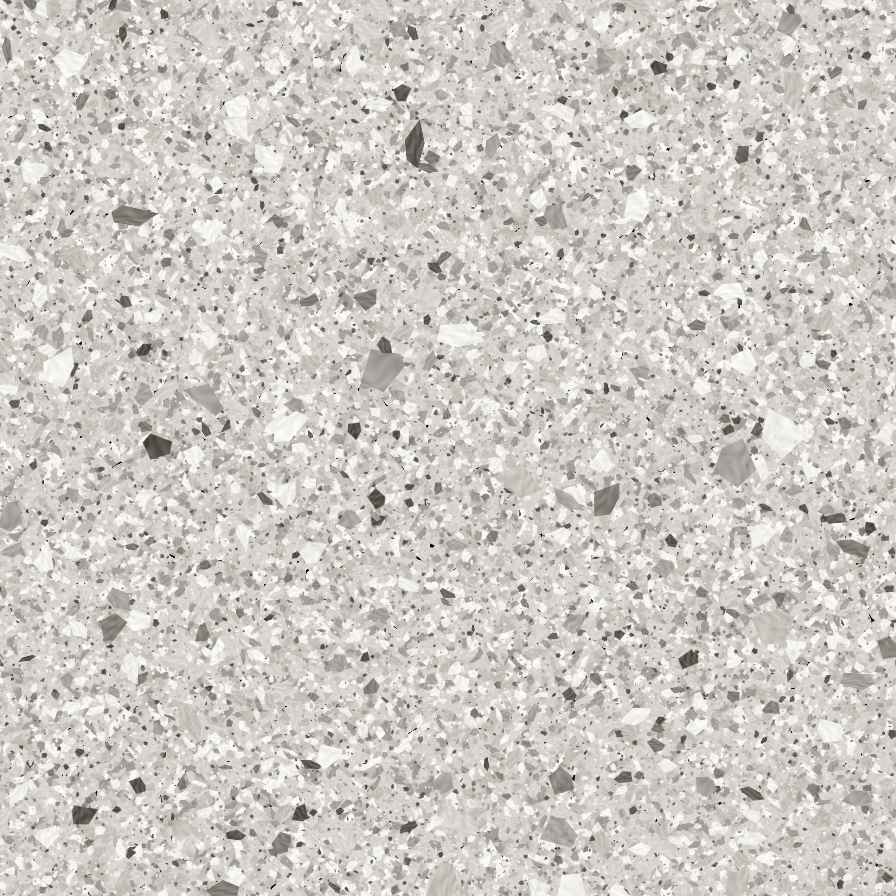
Write a Shadertoy shader that draws this texture.

```glsl
const vec3 WHITE = vec3(0.96, 0.96, 0.945);
const vec3 PALE  = vec3(0.85, 0.83, 0.81);
const vec3 ASH   = vec3(0.77, 0.75, 0.72);
const vec3 GREY  = vec3(0.64, 0.62, 0.60);
const vec3 SLATE = vec3(0.48, 0.47, 0.44);
const vec3 COAL  = vec3(0.31, 0.30, 0.27);

// Cumulative shares of white, pale, ash and grey; the rest is slate and coal
const vec4 GROUND_SHARES = vec4(0.12, 0.69, 0.92, 1.01);
const vec4 CHIP_SHARES   = vec4(0.31, 0.49, 0.68, 0.84);

const float GROUND_FREQ = 125.0;
const float GROUND_BLEND = 16.0;
const float GRAIN_FREQ = 300.0;
const float GRAIN_AMOUNT = 0.06;

const int   LAYERS = 5;
const float FINEST_FREQ = 140.0;
const float LAYER_RATIO = 0.58;
const float FINE_PRESENCE = 0.92;
const float COARSE_PRESENCE = 0.38;
const float MIN_SIZE = 0.15;
const float MAX_SIZE = 0.46;
const float MAX_ASPECT = 2.4;
const float SIDES = 5.0;
const float VEIN_AMOUNT = 0.07;
const float TAU = 6.28318;

vec3 hash3(vec2 p) {
    vec3 q = fract(p.xyx * vec3(0.1031, 0.1030, 0.0973));
    q += dot(q, q.yxz + 33.33);
    return fract((q.xxy + q.yzz) * q.zyx);
}

vec3 pickTone(float u, vec4 shares) {
    vec3 tone = mix(WHITE, PALE, step(shares.x, u));
    tone = mix(tone, ASH, step(shares.y, u));
    tone = mix(tone, GREY, step(shares.z, u));
    tone = mix(tone, SLATE, step(shares.w, u));
    return mix(tone, COAL, step(0.5 * (shares.w + 1.0), u));
}

mat2 rotation(float angle) {
    float c = cos(angle), s = sin(angle);
    return mat2(c, s, -s, c);
}

// Soft cellular noise: each cell carries one tone of the crushed ground
vec3 groundColor(vec2 uv) {
    vec2 p = uv * GROUND_FREQ;
    p += 0.5 * sin(p.yx * 0.9 + 2.0 * sin(p * 0.37));
    vec2 id = floor(p);
    vec3 sum = vec3(0.0);
    float total = 0.0;
    for (int y = -1; y <= 1; y++)
    for (int x = -1; x <= 1; x++) {
        vec2 cell = id + vec2(x, y);
        vec3 h = hash3(cell + 7.0);
        vec2 d = p - cell - h.xy;
        float weight = exp(-GROUND_BLEND * dot(d, d));
        sum += weight * pickTone(h.z, GROUND_SHARES);
        total += weight;
    }
    float grain = hash3(floor(uv * GRAIN_FREQ) + 91.0).x - 0.5;
    return sum / max(total, 1e-6) + GRAIN_AMOUNT * grain;
}

// Irregular convex polygon as an intersection of half planes
float chipDistance(vec2 q, vec2 seed) {
    float d = -1.0;
    for (float i = 0.0; i < SIDES; i++) {
        vec3 h = hash3(seed + i * 13.7);
        float angle = (i + 0.6 * h.x) * TAU / SIDES;
        d = max(d, dot(q, vec2(cos(angle), sin(angle))) - mix(0.55, 1.0, h.y));
    }
    return d;
}

// Layered sines: streaks inside a chip
float veins(vec2 q, float phase) {
    float bend = sin(q.y * 2.3 + phase) + 0.5 * sin(q.x * 4.1 - phase);
    return 0.6 * sin(q.x * 3.0 + q.y * 5.0 + 2.0 * bend + phase)
         + 0.4 * sin(q.y * 11.0 - q.x * 4.0 + 3.0 * bend);
}

// One layer of scattered chips, at most one per grid cell
vec3 addChips(vec3 color, vec2 uv, float freq, float presence, float offset) {
    vec2 p = uv * freq + offset;
    vec2 id = floor(p);
    for (int y = -1; y <= 1; y++)
    for (int x = -1; x <= 1; x++) {
        vec2 cell = id + vec2(x, y);
        vec3 place = hash3(cell + 3.0);
        if (place.z > presence) continue;
        vec3 form = hash3(cell + 41.0);
        vec3 look = hash3(cell + 77.0);

        float size = mix(MIN_SIZE, MAX_SIZE, form.x * form.x);
        vec2 q = p - cell - 0.5 - 0.7 * (place.xy - 0.5);
        q = rotation(form.y * TAU) * q / size;
        q.y *= mix(1.0, MAX_ASPECT, form.z * form.z);

        float edge = 0.8 * freq / (iResolution.y * size);
        if (length(q) > 2.0 + 2.0 * edge) continue;
        float cover = 1.0 - smoothstep(-edge, edge, chipDistance(q, cell + 19.0));

        vec3 tone = pickTone(look.x, CHIP_SHARES);
        tone += VEIN_AMOUNT * (1.5 - tone.r) * veins(q, look.y * TAU);
        color = mix(color, tone, cover * mix(0.8, 1.0, look.z));
    }
    return color;
}

void mainImage(out vec4 fragColor, in vec2 fragCoord) {
    vec2 uv = fragCoord / iResolution.y;
    vec3 color = groundColor(uv);

    // Fine dust first, coarse chips on top
    float freq = FINEST_FREQ;
    for (int i = 0; i < LAYERS; i++) {
        float level = float(i) / float(LAYERS - 1);
        float presence = mix(FINE_PRESENCE, COARSE_PRESENCE, level);
        color = addChips(color, uv, freq, presence, 17.3 * float(i + 1));
        freq *= LAYER_RATIO;
    }
    fragColor = vec4(clamp(color, 0.0, 1.0), 1.0);
}
```
